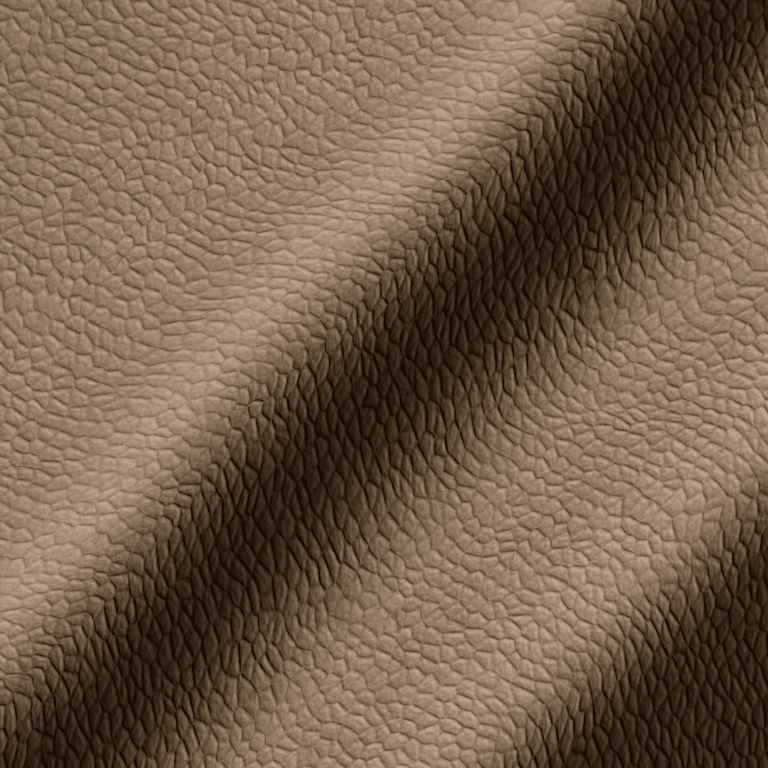
Give the GLSL for this texture, as a Shadertoy shader.

```glsl
vec2 hash2(vec2 cell) {
    vec2 q = vec2(dot(cell, vec2(127.1, 311.7)), dot(cell, vec2(269.5, 183.3)));
    return fract(sin(q) * 43758.545);
}

// Cellular noise: x = gap between the two nearest seeds, y = random value of the cell,
// z = how far the border between them runs along the second axis
vec3 cells(vec2 p, float jitter) {
    vec2 base = floor(p), nearSeed = p, nextSeed = p;
    float nearest = 9.0, second = 9.0, id = 0.0;
    for (int j = -1; j <= 1; j++)
    for (int i = -1; i <= 1; i++) {
        vec2 cell = base + vec2(i, j);
        vec2 rnd = hash2(cell);
        vec2 seed = cell + 0.5 + jitter * (rnd - 0.5);
        float dist = length(seed - p);
        if (dist < nearest) {
            second = nearest;
            nextSeed = nearSeed;
            nearest = dist;
            nearSeed = seed;
            id = rnd.x;
        } else if (dist < second) {
            second = dist;
            nextSeed = seed;
        }
    }
    vec2 across = nextSeed - nearSeed;
    return vec3(second - nearest, id, across.x * across.x / (dot(across, across) + 0.0001));
}

// Signed offset across the diagonal folds
float foldAxis(vec2 uv) {
    return uv.y - 1.1 * uv.x + 0.012 * sin(7.0 * uv.x + 4.0 * uv.y);
}

// Skewed lattice of two crossing crease directions, laid flatter on the lit slopes
vec2 grainSpace(vec2 uv) {
    float d = foldAxis(uv);
    float slide = 0.45 * max(d - 0.08, 0.0) + 0.06 * smoothstep(0.08, 0.4, d);
    slide += 0.2 * smoothstep(-0.75, -0.22, d);
    uv += vec2(0.62, 0.92) * slide;
    uv += 0.008 * sin(uv.yx * vec2(13.0, 11.0) + 2.0 * sin(uv * 6.0));
    uv += 0.003 * sin(uv.yx * vec2(43.0, 37.0) + 2.0 * sin(uv * 21.0));
    return vec2(dot(uv, vec2(1.22, 0.46)), dot(uv, vec2(1.11, -0.65))) * 40.0;
}

// Pebbled relief: pointed pillows with fine wrinkles on top
float relief(vec2 uv) {
    vec2 g = grainSpace(uv);
    float pillow = smoothstep(0.0, 0.6, cells(g, 0.72).x);
    float wrinkle = smoothstep(0.0, 0.5, cells(g * 1.9 + 7.3, 0.9).x);
    return pillow + 0.25 * wrinkle;
}

float ridge(float d, float center, float width) {
    float x = (d - center) / width;
    return exp(-x * x);
}

void mainImage(out vec4 fragColor, in vec2 fragCoord) {
    vec2 uv = fragCoord / iResolution.xy;
    float d = foldAxis(uv);

    // Broad light over the folds
    float valley = (1.0 - smoothstep(-0.05, 0.2, d)) * smoothstep(-0.38, -0.07, d);
    float lowerFold = 1.0 - smoothstep(-0.85, -0.64, d);
    float shadow = max(valley, lowerFold * 0.95);
    float tone = 0.59 - 0.425 * shadow;
    tone += 0.08 * ridge(d, 0.22, 0.07) + 0.05 * ridge(d, -0.6, 0.08);
    tone -= 0.05 * smoothstep(0.4, 1.0, d);

    // Grain lit across the main creases
    vec2 toLight = mix(vec2(0.5, 0.87), vec2(0.92, 0.38), shadow) * 0.004;
    float facing = relief(uv) - relief(uv + toLight);
    vec2 g = grainSpace(uv);
    vec3 pebble = cells(g, 0.72);
    float depth = mix(0.3, 1.0, smoothstep(0.2, 0.8, pebble.z));
    depth *= 0.8 + 0.2 * sin(g.x * 0.9 + 2.0 * sin(g.y * 0.7));
    float crease = (1.0 - smoothstep(0.02, 0.2, pebble.x)) * depth;
    float fine = 1.0 - smoothstep(0.0, 0.16, cells(g * 1.9 + 7.3, 0.9).x);
    float contrast = mix(0.48, 1.15, smoothstep(0.0, 0.7, shadow));
    contrast *= 1.0 - 0.4 * ridge(d, 0.24, 0.1);

    tone *= 1.0 + contrast * (0.4 * facing - 0.5 * crease - 0.08 * fine + 0.12 * (pebble.y - 0.4));
    tone += 0.02 * max(facing, 0.0);

    // Pores
    tone *= 0.97 + 0.06 * cells(uv * 210.0, 0.8).y;

    // Brown ramp, warmer in the shade
    tone = clamp(tone, 0.07, 0.74);
    float square = tone * tone;
    vec3 leather = vec3(tone, 0.06 * square + 0.84 * tone - 0.025, 0.32 * square + 0.56 * tone - 0.035);
    fragColor = vec4(max(leather, 0.0), 1.0);
}
```
